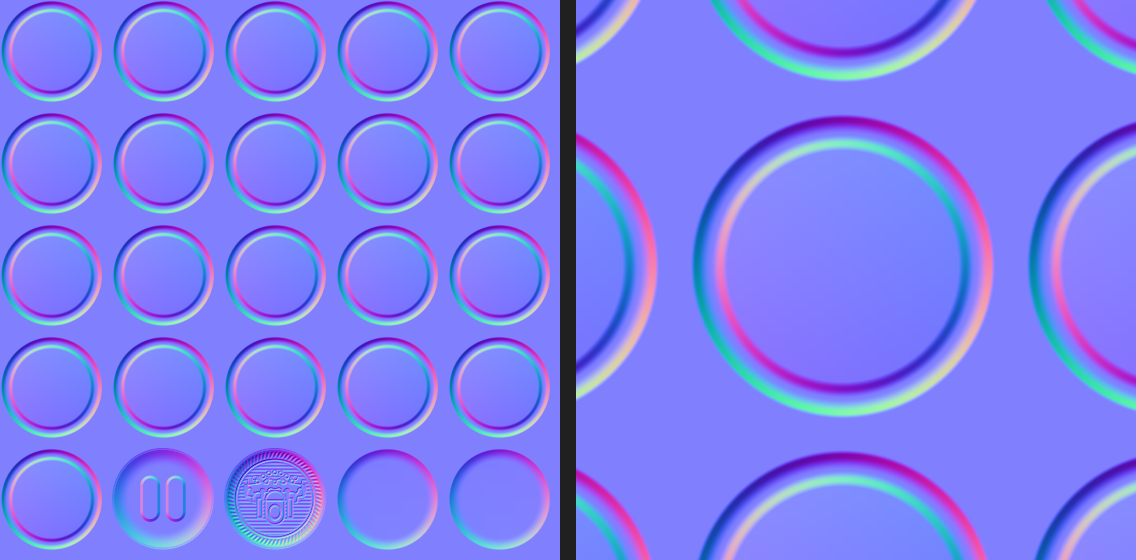
Left, the full canvas; right, a detail of the centre.
Reproduce this texture map procedurally as a three.js fragment shader.

```glsl
// Tangent-space normal map of a five by five sheet of round tokens: raised-rim dishes,
// with slotted, engraved and plain domed variants along the bottom row.
// Each token is a radial slope profile, encoded with green pointing down.
#define GRID 5.0
#define CENTER vec2(0.461, 0.541)
#define RADIUS 0.447
#define RIM_SLOPE 0.95
#define INNER_SLOPE 0.86
#define DISH_SLOPE 0.14
#define DOME_SLOPE 0.82
#define SLOT_SLOPE 0.72
#define ENGRAVE 0.65
#define TICKS 72.0
#define HATCH_PITCH 0.031
#define SOFT 0.008

varying vec2 vUv;

float hash(vec2 p) {
  return fract(sin(dot(p, vec2(127.1, 311.7))) * 4375.85);
}

float noise(vec2 p) {
  vec2 i = floor(p), f = fract(p);
  f = f * f * (3.0 - 2.0 * f);
  return mix(mix(hash(i), hash(i + vec2(1.0, 0.0)), f.x),
             mix(hash(i + vec2(0.0, 1.0)), hash(i + vec2(1.0)), f.x), f.y);
}

// Soft line of the given half width around d = 0
float band(float d, float halfWidth) {
  return 1.0 - smoothstep(0.35 * halfWidth, halfWidth, abs(d));
}

// Solid inside of a distance field
float fill(float d) {
  return 1.0 - smoothstep(-SOFT, SOFT, d);
}

// Height of the engraved emblem: ticked border, hatching, mirrored foliage, shield
float emblem(vec2 p) {
  float r = length(p);
  vec2 m = vec2(abs(p.x), p.y);
  float border = band(r - 0.392, 0.034) * (0.5 + 0.5 * sin(atan(p.y, p.x) * TICKS + r * 70.0));
  border = max(border, band(r - 0.347, 0.011));

  float field = 0.4 + 0.4 * sin(6.2832 * p.y / HATCH_PITCH);
  float foliage = band(noise(m * 27.0 + 4.0) - 0.5, 0.2);
  float mantle = fill(length((m - vec2(0.13, 0.08)) * vec2(0.85, 1.0)) - 0.13);
  field = mix(field, foliage, mantle);

  float pillar = max(abs(m.x - 0.135) - 0.022, abs(p.y + 0.085) - 0.085);
  field = mix(field, band(pillar, 0.014), fill(pillar - 0.008));

  float shield = length(vec2(m.x, max(abs(p.y + 0.08) - 0.065, 0.0))) - 0.085;
  float charge = band(length((p + vec2(0.0, 0.12)) * vec2(1.0, 0.8)) - 0.05, 0.012);
  charge = max(charge, band(p.y + 0.015, 0.012));
  field = mix(field, max(charge, band(shield, 0.014)), fill(shield - 0.008));

  // Arc of small rings above the shield
  for (int i = 0; i < 4; i++) {
    float k = float(i);
    float ring = length(m - vec2(0.052 * k, 0.235 - 0.009 * k * k)) - 0.018;
    field = mix(field, band(ring, 0.011), fill(ring - 0.008));
  }
  return max(border, field * fill(r - 0.325));
}

vec2 emblemSlope(vec2 p) {
  vec2 e = vec2(0.005, 0.0);
  return -ENGRAVE * vec2(emblem(p + e.xy) - emblem(p - e.xy),
                         emblem(p + e.yx) - emblem(p - e.yx));
}

// Pair of sunken upright capsules
vec2 slotSlope(vec2 p) {
  vec2 q = vec2(abs(p.x) - 0.114, p.y);
  q.y -= clamp(q.y, -0.117, 0.117);
  float d = length(q);
  vec2 outward = q / max(d, 0.0001) * vec2(sign(p.x), 1.0);
  return -SLOT_SLOPE * outward * band(d - 0.077, 0.018);
}

// Dished face inside a rounded raised rim
vec2 dishSlope(vec2 outward, float r) {
  float outer = RIM_SLOPE * smoothstep(0.393, 0.434, r);
  float inner = INNER_SLOPE * smoothstep(0.338, 0.363, r) * (1.0 - smoothstep(0.366, 0.394, r));
  float dish = DISH_SLOPE * r / RADIUS * (1.0 - smoothstep(0.35, 0.39, r));
  return outward * (outer - max(inner, dish));
}

void main() {
  vec2 cell = floor(vUv * GRID);
  vec2 p = fract(vUv * GRID) - CENTER;
  bool special = cell.y < 0.5 && cell.x > 0.5;
  bool stamped = special && cell.x < 2.5;
  if (stamped) p += vec2(0.006, -0.006);

  float r = length(p);
  vec2 outward = p / max(r, 0.0001);
  float edge = stamped ? RADIUS + 0.005 : RADIUS;
  vec2 slope;
  if (!special) {
    slope = dishSlope(outward, r);
  } else if (!stamped) {
    slope = outward * (DOME_SLOPE * smoothstep(0.34, 0.452, r) + 0.06 * r);
  } else {
    float bevel = 0.68 * smoothstep(0.29, 0.43, r) - 0.3 * band(r - 0.441, 0.009);
    slope = outward * bevel + (cell.x < 1.5 ? slotSlope(p) : emblemSlope(p));
  }

  // Flatten outside the token, then encode the unit normal
  slope *= fill(r - edge);
  slope *= min(1.0, 0.97 / max(length(slope), 0.0001));
  vec3 normal = vec3(slope.x, -slope.y, sqrt(1.0 - dot(slope, slope)));
  gl_FragColor = vec4(normal * 0.5 + 0.5, 1.0);
}
```
